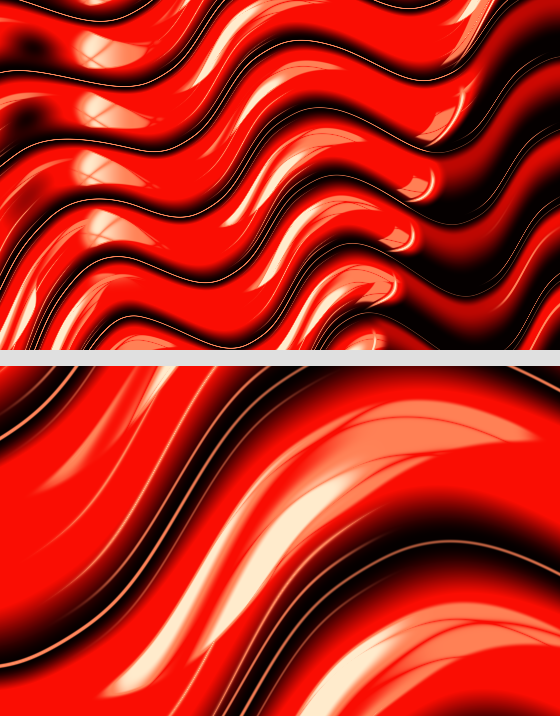
Top: the whole. Bottom: its middle third, enlarged.
Reproduce this background procedurally as a Shadertoy shader.

```glsl
// Glossy red lacquer folds: stacked wavy bands with black creases and pale glare
float hash(float n) { return fract(sin(n * 91.7 + 4.1) * 437.58); }

// 1 inside [a, b], with soft ends of width w
float span(float a, float b, float w, float x) {
    return smoothstep(a - w, a + w, x) * (1.0 - smoothstep(b - w, b + w, x));
}

// Thin bright ridges, repeating every pi
float ridge(float x) { return pow(1.0 - abs(sin(x)), 7.0); }

void mainImage(out vec4 fragColor, in vec2 fragCoord) {
    vec2 p = fragCoord / iResolution.y;
    p.x *= 1.6 * iResolution.y / iResolution.x;
    p.y = 1.0 - p.y;

    // Tilted waves, solved by iteration: lower bands slide right and tighten
    float sag = 0.17 * p.y * (1.0 - smoothstep(0.0, 0.4, p.x))
              + 0.08 * smoothstep(0.95, 1.5, p.x);
    float base = p.y - 0.41 - sag + 0.32 * (p.x - 0.88);
    float v = base, wave = 0.0;
    for (int i = 0; i < 20; i++) {
        wave = 6.2832 * (p.x - 0.865 - 0.27 * v) / (0.71 - 0.14 * v);
        wave += 0.2 * cos(wave) - 0.2;
        wave -= 0.15 * sin(2.0 * wave) * smoothstep(0.0, -1.0, sin(wave)); // steep rises
        v = base + 0.1 * cos(wave);
    }
    float slope = max(length(vec2(dFdx(v), dFdy(v))) * iResolution.y, 0.2);
    float band = floor(v / 0.21);
    float f = fract(v / 0.21);
    float s = mod(wave + 3.1416, 6.2832) - 3.1416;
    float crest = 0.5 + 0.5 * cos(s);
    float rise = smoothstep(0.1, -0.8, s) * smoothstep(-3.0, -2.0, s);
    float vary = hash(band);
    float inner = smoothstep(0.3, 0.55, p.x);

    // Curled end of each lit fold, and the shadowed side beyond it
    float hook = p.x - 1.437 + 0.36 * p.y + 0.3 * (f - 0.5) * (f - 0.5);
    float lit = 1.0 - smoothstep(-0.01, 0.035, hook);

    // Body shade: black creases, red belly
    float fold = inner * smoothstep(0.15, 0.35, p.y);
    float body = smoothstep(0.01, mix(0.16, mix(0.22, 0.36, fold), crest), f)
               * (1.0 - smoothstep(0.62, mix(1.0, 0.97, crest), f));
    vec2 hollow = vec2((p.x - 0.11 + 0.1 * p.y) / 0.085, (f - 0.66) / 0.3);
    body *= 1.0 - 0.95 * exp(-dot(hollow, hollow)) * smoothstep(0.75, 0.45, p.y);
    float shade = smoothstep(0.0, 0.16, f) * (1.0 - smoothstep(0.2, 0.72, f));
    shade *= 0.75 + 0.35 * smoothstep(1.35, 1.6, p.x) * p.y;
    float red = mix(shade, body * 1.25, lit);

    // Glare running up each rise and over the crest
    float along = clamp((s + 2.8) / 4.2, 0.0, 1.0);
    float width = (0.24 + 0.2 * vary) * sin(3.1416 * along);
    width *= mix(0.4, 1.0, max(inner, smoothstep(0.78, 0.9, p.y)));
    float sheet = span(0.3, 0.3 + width, 0.018, f) * smoothstep(0.0, 0.1, width);
    float vein = ridge(f * 11.0 + s * 1.1 + vary * 3.0) + 0.7 * ridge(f * 17.0 - s * 0.8);
    float cream = rise * (0.2 + 0.6 * sin(f * 17.0 + s + vary * 5.0));
    float gloss = sheet * lit * clamp(0.46 + cream - 0.4 * vein, 0.0, 1.0);

    // Fine reflected streaks beside the glare
    float strand = ridge(f * 14.0 + s * 0.6 + vary * 2.0) * span(0.5, 0.85, 0.08, f);
    gloss = max(gloss, strand * rise * lit * 0.75);

    // Tapered glare down the falls on the left
    float u = (p.x - 0.235 - 0.03 * (vary - 0.5)) / 0.25;
    float taper = min(0.36 * (1.0 - u), 0.32);
    float middle = 0.47 + 0.1 * clamp(u, 0.0, 1.0);
    float wedge = span(middle - taper, middle + taper * 0.9, 0.025, f);
    wedge *= smoothstep(-0.15, 0.15, u - 1.2 * (f - 0.5) * (f - 0.5));
    wedge *= (1.0 - smoothstep(0.9, 1.0, u)) * smoothstep(0.85, 0.72, p.y);
    float crossing = ridge(u * 5.0 + f * 4.0) + ridge(u * 4.0 - f * 6.0);
    gloss = max(gloss, wedge * clamp(mix(1.05, 0.4, u * 1.4) - 0.32 * crossing, 0.0, 1.0));

    // Facet and bright rim at the curled ends
    float facet = span(-0.075, -0.025, 0.004, hook) * span(0.45, 0.84, 0.03, f);
    gloss = max(gloss, facet * (0.45 - 0.3 * ridge(f * 11.0 + hook * 30.0)));
    float rim = exp(-pow((hook + 0.012) / 0.006, 2.0)) * span(0.3, 0.88, 0.12, f);
    gloss = max(gloss, rim * 0.9);

    // Hairlines along creases, with companions on the rises
    float crease = min(f, 1.0 - f) * 0.21 / slope;
    float hair = smoothstep(0.003, 0.0, crease) * mix(0.2, 0.6 - 0.3 * crest * fold, lit);
    hair = max(hair, smoothstep(0.014, 0.0, abs(f - 0.09)) * rise * 0.25 * lit);
    hair = max(hair, smoothstep(0.016, 0.0, abs(f - 0.9)) * rise * 0.4);
    float streak = smoothstep(0.04, 0.0, abs(f - 0.3)) * rise
                 * smoothstep(1.3, 1.5, p.x) * smoothstep(0.5, 0.85, p.y);
    gloss = max(gloss, max(hair, streak * 0.6));

    // Lacquer colour ramp
    red = clamp(red, 0.0, 1.0);
    vec3 color = mix(vec3(0.02, 0.0, 0.0), vec3(0.98, 0.05 * red, 0.01), red);
    color = mix(color, vec3(1.0, 0.51, 0.34), smoothstep(0.0, 0.5, gloss));
    color = mix(color, vec3(1.0, 0.92, 0.8), smoothstep(0.5, 0.95, gloss));
    fragColor = vec4(color, 1.0);
}
```
